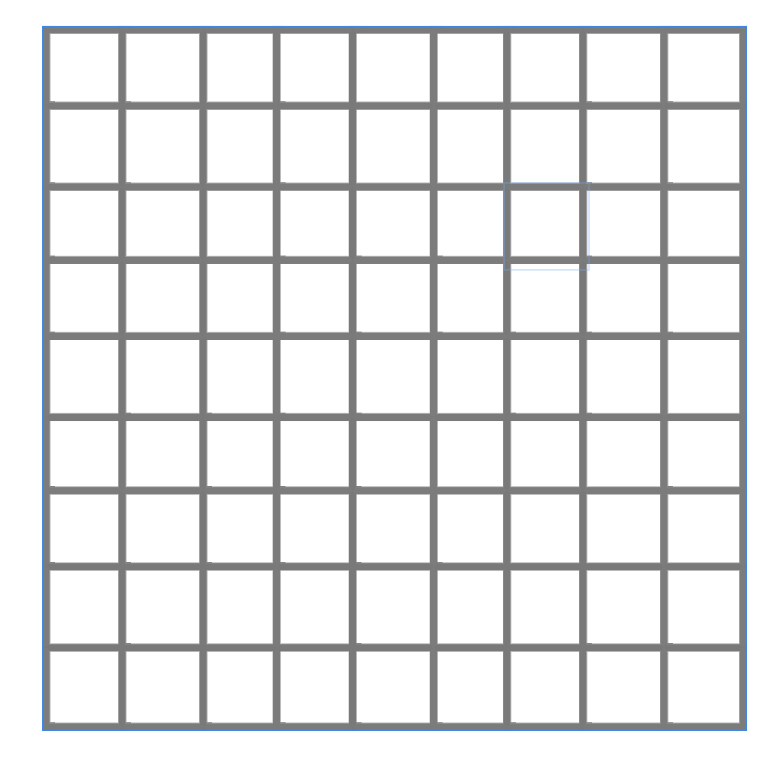
Reproduce this pattern procedurally as a Shadertoy shader.

```glsl
// Draws a nine by nine grid of grey bars on white with a thin blue frame and one pale outlined cell.

// Lengths are fractions of the canvas height.
const vec2 GRID_CENTER = vec2(0.0176, 0.0072);  // from the canvas centre
const float GRID_SIZE = 0.918;
const int BAR_COUNT = 10;
const float PITCH_A = 0.0990;                   // three pitches repeat
const float PITCH_B = 0.1055;
const float PERIOD = 0.3000;
const float BAR_INSET = 0.0052;
const float BAR_HALF = 0.0047;
const float FRINGE = 0.0012;
const vec2 BURR_SIZE = vec2(0.0070, 0.0014);
const float BURR_CHANCE = 0.6;
const float SHADE_VARIATION = 0.015;
const float OUTLINE_WIDTH = 0.0020;
const vec2 SELECT_CENTER = vec2(0.657, 0.261);  // from the grid's upper left
const vec2 SELECT_HALF = vec2(0.0553, 0.0566);
const float SELECT_OPACITY = 0.35;

const vec3 PAPER = vec3(1.0);
const vec3 BAR_GREY = vec3(0.48);
const vec3 FRINGE_GREY = vec3(0.72);
const vec3 OUTLINE_BLUE = vec3(0.25, 0.53, 0.88);
const vec3 SELECT_BLUE = vec3(0.44, 0.67, 0.96);

float hash(vec2 p) {
    return fract(sin(dot(p, vec2(127.1, 311.7))) * 43758.5453);
}

float boxDistance(vec2 p, vec2 halfSize) {
    vec2 d = abs(p) - halfSize;
    return length(max(d, 0.0)) + min(max(d.x, d.y), 0.0);
}

// Coverage of a signed distance, smoothed over one pixel.
float cover(float d, float pixel) {
    return clamp(0.5 - d / pixel, 0.0, 1.0);
}

float barPosition(int i) {
    if (i == BAR_COUNT - 1) return GRID_SIZE - BAR_INSET;
    int phase = i % 3;
    float start = phase == 0 ? 0.0 : (phase == 1 ? PITCH_A : PITCH_A + PITCH_B);
    return BAR_INSET + float(i / 3) * PERIOD + start;
}

// Signed offset from the nearest bar, and that bar's index.
vec2 nearestBar(float t) {
    vec2 nearest = vec2(10.0, 0.0);
    for (int i = 0; i < BAR_COUNT; i++) {
        float offset = t - barPosition(i);
        if (abs(offset) < abs(nearest.x)) nearest = vec2(offset, float(i));
    }
    return nearest;
}

void mainImage(out vec4 fragColor, in vec2 fragCoord) {
    float pixel = 1.0 / iResolution.y;
    vec2 p = (fragCoord - 0.5 * iResolution.xy) * pixel - GRID_CENTER;
    vec2 q = vec2(p.x, -p.y) + 0.5 * GRID_SIZE;  // upper left origin, y down
    float frame = boxDistance(p, vec2(0.5 * GRID_SIZE));
    float inside = cover(frame, pixel);

    vec2 column = nearestBar(q.x);
    vec2 row = nearestBar(q.y);
    vec2 offset = vec2(column.x, row.x);
    vec2 bars = abs(offset) - BAR_HALF;

    // Pale fringe along the right and upper edges
    vec2 shifted = abs(offset - vec2(0.5, -0.5) * FRINGE) - BAR_HALF - 0.5 * FRINGE;
    float fringe = cover(min(shifted.x, shifted.y), pixel);
    vec3 color = mix(PAPER, FRINGE_GREY, fringe * inside);

    // Small burrs in the lower left corners of some cells
    vec2 burrCenter = vec2(BAR_HALF) + 0.5 * BURR_SIZE;
    float burr = boxDistance(offset - burrCenter * vec2(1.0, -1.0), 0.5 * BURR_SIZE);
    float hasBurr = step(hash(vec2(column.y, row.y)), BURR_CHANCE);
    color = mix(color, BAR_GREY, cover(burr, pixel) * hasBurr * inside);

    // Bars, each with a slightly different shade
    vec2 barId = bars.y < bars.x ? vec2(row.y, 17.0) : vec2(column.y, 5.0);
    vec3 barColor = BAR_GREY + SHADE_VARIATION * (hash(barId) - 0.5);
    color = mix(color, barColor, cover(min(bars.x, bars.y), pixel) * inside);

    // Outlined cell
    float select = abs(boxDistance(q - SELECT_CENTER, SELECT_HALF)) - 0.5 * OUTLINE_WIDTH;
    color = mix(color, SELECT_BLUE, SELECT_OPACITY * cover(select, pixel));

    // Frame outline
    float outline = abs(frame + 0.5 * OUTLINE_WIDTH) - 0.5 * OUTLINE_WIDTH;
    color = mix(color, OUTLINE_BLUE, cover(outline, pixel));

    fragColor = vec4(color, 1.0);
}
```
